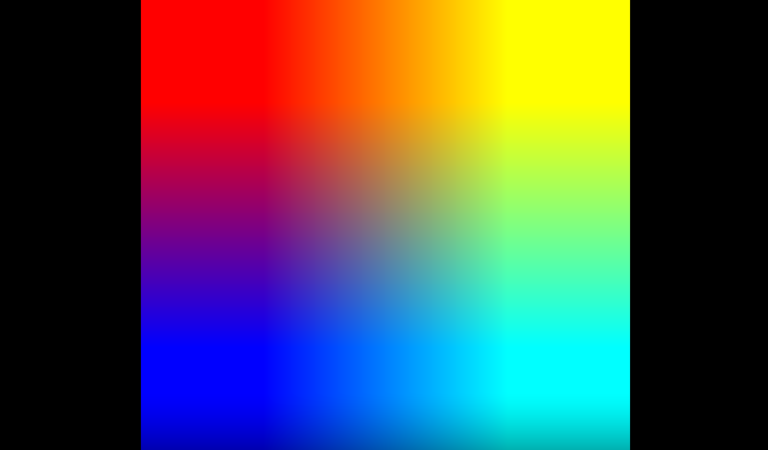
Give the GLSL for this background, as a Shadertoy shader.

```glsl
const vec3 RED = vec3(1.0, 0.0, 0.0);
const vec3 YELLOW = vec3(1.0, 1.0, 0.0);
const vec3 BLUE = vec3(0.0, 0.0, 1.0);
const vec3 CYAN = vec3(0.0, 1.0, 1.0);

// Blend four corner colours; each one stays flat in its outer quarter
vec3 cornerBlend(vec2 uv, vec3 lowLeft, vec3 lowRight, vec3 topLeft, vec3 topRight) {
    vec2 t = clamp(2.0 * uv - 0.5, 0.0, 1.0);
    return mix(mix(lowLeft, lowRight, t.x), mix(topLeft, topRight, t.x), t.y);
}

// Soft-edged vertical band, 1 inside and 0 outside
float bandMask(float x, float halfWidth, float blur) {
    return 1.0 - smoothstep(-blur, blur, abs(x) - halfWidth);
}

// Darkening that grows towards the lower border
float lowerShade(float height, float reach, float strength) {
    float depth = clamp(1.0 - height / reach, 0.0, 1.0);
    return 1.0 - strength * pow(depth, 1.5);
}

void mainImage(out vec4 fragColor, in vec2 fragCoord) {
    // Centred coordinates in units of canvas height
    vec2 p = (fragCoord - 0.5 * iResolution.xy) / iResolution.y;
    p.x -= 0.0033;

    // Colour square, slightly taller than the canvas
    float side = 1.087;
    vec3 color = cornerBlend(p / side + 0.5, BLUE, CYAN, RED, YELLOW);

    // Lower shadow and black side bars
    color *= lowerShade(p.y + 0.5, 0.13, 0.31);
    color *= bandMask(p.x, 0.5 * side, 0.75 / iResolution.y);

    fragColor = vec4(color, 1.0);
}
```
